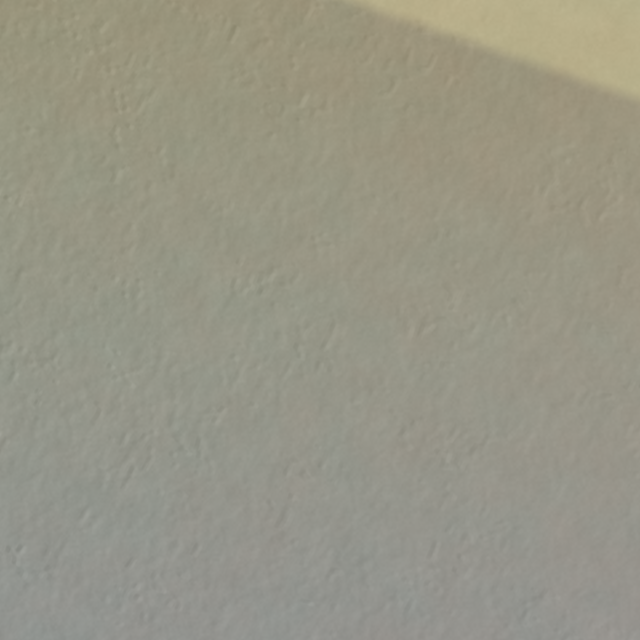
This texture is drawn by a WebGL 2 fragment shader. Its source:

```glsl
#version 300 es
precision highp float;

uniform vec2 u_resolution;
out vec4 fragColor;

// Wall colours, from the foot to the top, and the sunlit corner
const vec3 WALL_LOW = vec3(0.575, 0.578, 0.563);
const vec3 WALL_MID = vec3(0.590, 0.589, 0.529);
const vec3 WALL_TOP = vec3(0.606, 0.580, 0.482);
const vec3 LIT_COLOR = vec3(0.716, 0.684, 0.543);

// Boundary of the lit corner
const vec2 EDGE_POINT = vec2(0.775, 0.921);
const float EDGE_SLOPE = -0.34;
const float EDGE_SOFTNESS = 0.015;

// Plaster relief
const vec2 LIGHT_OFFSET = vec2(0.0034, -0.0018);
const float GRAIN_ANGLE = 1.1;
const float BUMP_SCALE = 62.0;
const float PIT_SCALE = 80.0;
const float BUMP_STRENGTH = 0.050;
const float PIT_STRENGTH = 0.040;

// Soft mottling and fine grain
const float TINT_SCALE = 17.0;
const float TINT_STRENGTH = 0.020;
const float DRIFT_SCALE = 30.0;
const float DRIFT_STRENGTH = 0.026;
const float GRAIN_SCALE = 240.0;
const float GRAIN_STRENGTH = 0.013;

float hash(vec2 p) {
  return fract(sin(dot(p, vec2(127.1, 311.7))) * 43758.5453);
}

float noise(vec2 p) {
  vec2 cell = floor(p);
  vec2 f = fract(p);
  f = f * f * (3.0 - 2.0 * f);
  float low = mix(hash(cell), hash(cell + vec2(1.0, 0.0)), f.x);
  float high = mix(hash(cell + vec2(0.0, 1.0)), hash(cell + vec2(1.0, 1.0)), f.x);
  return mix(low, high, f.y);
}

float fbm(vec2 p) {
  float sum = 0.0;
  float weight = 0.5;
  for (int i = 0; i < 3; i++) {
    sum += weight * noise(p);
    p = mat2(1.6, 1.2, -1.2, 1.6) * p + 17.3;
    weight *= 0.5;
  }
  return sum / 0.875;
}

// Rotates into the grain direction and stretches along it
vec2 grainSpace(vec2 p) {
  float c = cos(GRAIN_ANGLE);
  float s = sin(GRAIN_ANGLE);
  return vec2(c * p.x + s * p.y, 1.4 * (c * p.y - s * p.x));
}

// Rolling bumps with sparse small pits, bent slightly so that no rows show
float plasterHeight(vec2 p) {
  vec2 g = grainSpace(p);
  g += 0.008 * vec2(noise(p * 30.0 + 7.0), noise(p * 30.0 + 63.0));
  float bumps = fbm(g * BUMP_SCALE);
  float patches = smoothstep(0.3, 0.8, noise(p * 16.0 + 29.0));
  float pits = smoothstep(0.6, 1.0, noise(g * PIT_SCALE + 41.0)) * patches;
  return BUMP_STRENGTH * bumps - PIT_STRENGTH * pits;
}

vec3 wallColor(vec2 uv) {
  float t = uv.y + 0.08 * (uv.x - 0.5);
  vec3 color = mix(WALL_LOW, WALL_MID, smoothstep(-0.1, 0.6, t));
  color = mix(color, WALL_TOP, smoothstep(0.42, 1.05, t));
  return color + vec3(0.016, -0.003, -0.002) * (uv.x - 0.5);
}

void main() {
  vec2 uv = gl_FragCoord.xy / u_resolution;

  // Light falling across the wall
  vec2 fromEdge = uv - EDGE_POINT;
  float edge = (fromEdge.y - EDGE_SLOPE * fromEdge.x) / length(vec2(1.0, EDGE_SLOPE));
  edge += 0.003 * (noise(uv * 35.0) - 0.5);
  float lit = smoothstep(-EDGE_SOFTNESS, EDGE_SOFTNESS, edge);
  vec3 color = mix(wallColor(uv), LIT_COLOR, lit);

  // Side-lit relief, stronger towards the left
  float relief = plasterHeight(uv + LIGHT_OFFSET) - plasterHeight(uv - LIGHT_OFFSET);
  float contrast = mix(0.85, 0.5, uv.x) * mix(1.0, 0.5, lit);
  color += relief * contrast;

  // Green to pink mottling, brightness drift and grain
  float tint = fbm(uv * TINT_SCALE + 5.0) - 0.5;
  color += TINT_STRENGTH * tint * vec3(1.0, -0.4, -0.5);
  color += DRIFT_STRENGTH * (fbm(uv * DRIFT_SCALE + 80.0) - 0.5);
  color += GRAIN_STRENGTH * (noise(uv * GRAIN_SCALE) - 0.5);

  fragColor = vec4(color, 1.0);
}
```
